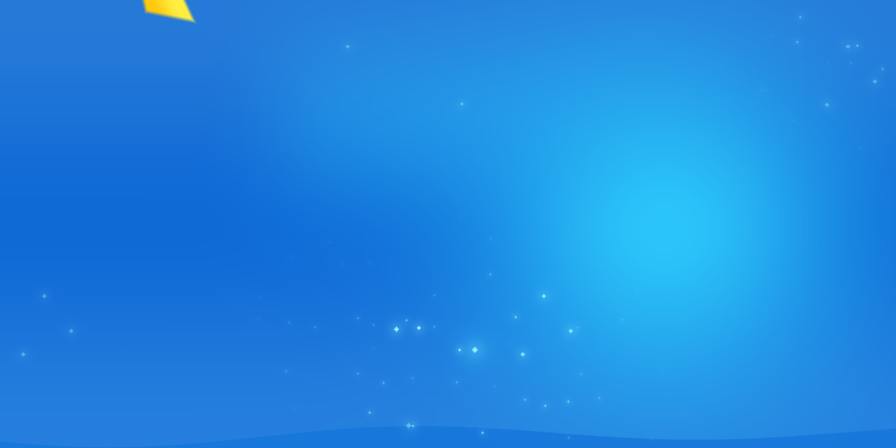
This background is drawn by a WebGL 2 fragment shader. Its source:

```glsl
#version 300 es
precision highp float;

uniform vec2 u_resolution;
out vec4 fragColor;

const vec3 DEEP_BLUE = vec3(0.06, 0.415, 0.84);
const vec3 TOP_BLUE = vec3(0.145, 0.475, 0.845);
const vec3 LOW_BLUE = vec3(0.145, 0.495, 0.865);
const vec3 WAVE_BLUE = vec3(0.085, 0.46, 0.855);
const vec3 GLOW_CYAN = vec3(0.17, 0.77, 0.98);
const vec3 STAR_CYAN = vec3(0.55, 0.92, 1.0);
const vec3 GOLD = vec3(1.0, 0.78, 0.05);
const vec3 LEMON = vec3(1.0, 0.93, 0.25);

vec2 hash2(vec2 cell) {
    vec3 q = fract(cell.xyx * vec3(0.1031, 0.1030, 0.0973));
    q += dot(q, q.yzx + 33.33);
    return fract((q.xx + q.yz) * q.zy);
}

float softSpot(vec2 p, vec2 center, vec2 radius) {
    vec2 d = (p - center) / radius;
    return exp(-dot(d, d));
}

// Diamond core with a faint round halo
float sparkle(vec2 p, vec2 center, float size) {
    vec2 d = abs(p - center);
    float core = 1.0 - smoothstep(size * 0.3, size, d.x + d.y);
    return core + 0.18 * softSpot(p, center, vec2(size * 2.2));
}

vec3 backdrop(vec2 p) {
    vec3 edge = mix(LOW_BLUE, TOP_BLUE, step(0.5, p.y));
    vec3 color = mix(DEEP_BLUE, edge, smoothstep(0.0, 0.47, abs(p.y - 0.5)));
    float streak = softSpot(p, vec2(0.95, 0.74), vec2(0.5, 0.21));
    color = mix(color, GLOW_CYAN, 0.34 * streak * smoothstep(0.42, 0.75, p.x));
    return mix(color, GLOW_CYAN, softSpot(p, vec2(1.484, 0.49), vec2(0.385)));
}

float waveHeight(float x) {
    return 0.022 + 0.008 * x + (0.024 - 0.005 * x) * cos(4.75 * (x - 0.93));
}

// The same trio of stars repeated at several anchors
float starTrios(vec2 p) {
    vec2 anchors[3] = vec2[3](vec2(0.099, 0.339), vec2(1.214, 0.339), vec2(1.893, 0.896));
    vec2 members[3] = vec2[3](vec2(0.0), vec2(0.06, -0.078), vec2(-0.047, -0.13));
    float light = 0.0;
    for (int i = 0; i < 3; i++) {
        float strength = i == 1 ? 0.8 : 0.4;
        for (int j = 0; j < 3; j++) {
            light += strength * sparkle(p, anchors[i] + members[j], 0.0075);
        }
    }
    return light;
}

float brightStars(vec2 p) {
    vec3 stars[6] = vec3[6](vec3(1.06, 0.219, 0.010), vec3(0.885, 0.265, 0.0085),
        vec3(0.935, 0.268, 0.007), vec3(0.912, 0.05, 0.009),
        vec3(1.031, 0.768, 0.006), vec3(0.776, 0.896, 0.006));
    float light = 0.0;
    for (int i = 0; i < 6; i++) {
        light += (i < 3 ? 1.0 : 0.45) * sparkle(p, stars[i].xy, stars[i].z);
    }
    return light;
}

// Sparse specks, one candidate in each grid cell
float dust(vec2 p) {
    const float CELLS = 16.0;
    vec2 cell = floor(p * CELLS);
    vec2 center = (cell + 0.2 + 0.6 * hash2(cell)) / CELLS;
    vec2 chance = hash2(cell + 57.0);
    float region = softSpot(p, vec2(1.03, 0.18), vec2(0.32, 0.2));
    region += 0.6 * softSpot(p, vec2(1.85, 0.88), vec2(0.16));
    return step(0.55, chance.x) * chance.y * region * sparkle(p, center, 0.005);
}

// Slanted scrap cut by the top edge
float goldMask(vec2 p) {
    float left = 0.32 + 0.23 * (1.0 - p.y) - p.x;
    float right = p.x - 0.424 + 0.46 * (p.y - 0.972);
    float bottom = 0.974 - 0.2 * (p.x - 0.325) - p.y;
    return 1.0 - smoothstep(-0.006, 0.006, max(max(left, right), bottom));
}

void main() {
    vec2 p = gl_FragCoord.xy / u_resolution * vec2(2.0, 1.0);
    float pixel = 1.0 / u_resolution.y;

    vec3 color = backdrop(p);
    float wave = 1.0 - smoothstep(-pixel, pixel, p.y - waveHeight(p.x));
    color = mix(color, WAVE_BLUE, 0.85 * wave);

    // Sparkles and their shared haze
    color = mix(color, GLOW_CYAN, 0.18 * softSpot(p, vec2(1.06, 0.219), vec2(0.045)));
    float light = starTrios(p) + brightStars(p) + dust(p);
    color = mix(color, STAR_CYAN, clamp(light, 0.0, 1.0));

    vec3 gold = mix(GOLD, LEMON, smoothstep(0.34, 0.40, p.x + 0.5 * (p.y - 0.98)));
    color = mix(color, gold, goldMask(p));
    fragColor = vec4(color, 1.0);
}
```
